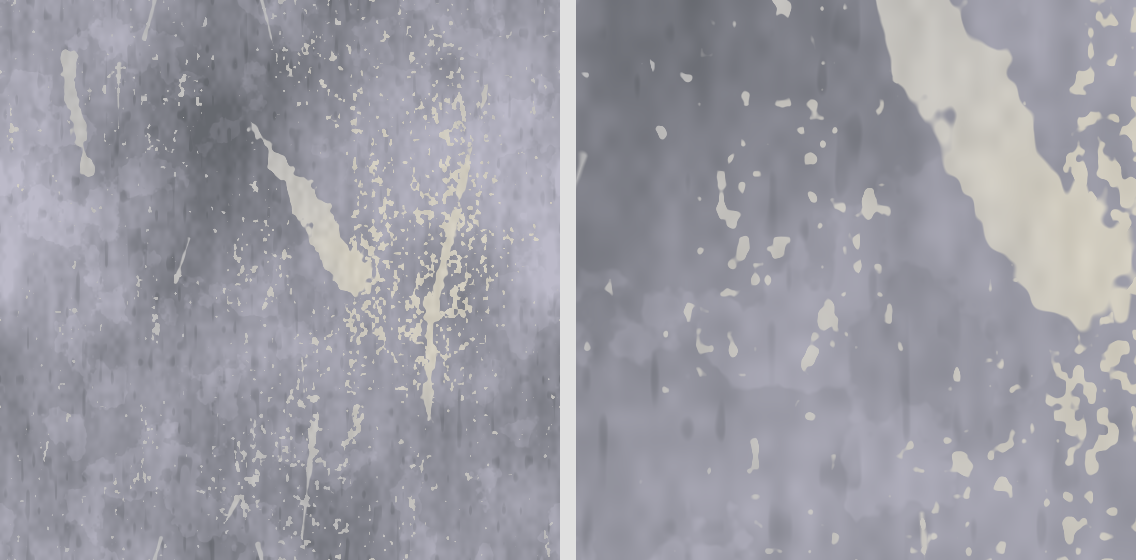
Left: the whole. Right: its middle third, enlarged.
Give the GLSL for this texture, as a Shadertoy shader.

```glsl
// Worn blue-grey painted metal with chipped cream primer showing through.
// Wrapped value noise sets the mottling and the chips; broad periodic blobs
// steer their density, and tapered segments cut the gouges and scratches.
#define PAINT_DARK vec3(0.40, 0.41, 0.435)
#define PAINT_LIGHT vec3(0.70, 0.695, 0.75)
#define PRIMER_DULL vec3(0.725, 0.725, 0.735)
#define PRIMER_WARM vec3(0.83, 0.81, 0.755)
#define CHIP_RARE 0.835
#define CHIP_GAIN 0.33
#define CHIP_EDGE 0.025
#define MOTTLE 1.05
#define SCRATCHES 34

// Integer hash of a lattice cell, repeating after the given period
float hash(vec2 cell, vec2 period, float seed) {
    uvec2 q = uvec2(mod(cell, period));
    uint n = q.x * 73857u + q.y * 19349u + uint(seed) * 83493u;
    n = (n ^ (n >> 15)) * 2246822519u;
    n = (n ^ (n >> 13)) * 3266489917u;
    n ^= n >> 16;
    return float(n & 65535u) / 65535.0;
}

// Value noise with a whole number of cells across the tile
float noise(vec2 uv, vec2 period, float seed) {
    vec2 p = uv * period, i = floor(p), f = p - i;
    f = f * f * (3.0 - 2.0 * f);
    vec2 e = vec2(1.0, 0.0);
    float low = mix(hash(i, period, seed), hash(i + e.xy, period, seed), f.x);
    float high = mix(hash(i + e.yx, period, seed), hash(i + e.xx, period, seed), f.x);
    return mix(low, high, f.y);
}

float fbm(vec2 uv, vec2 period, float seed) {
    float sum = 0.0, amp = 0.5;
    for (int i = 0; i < 5; i++) {
        sum += amp * noise(uv, period, seed + float(i));
        period *= 2.0;
        amp *= 0.55;
    }
    return sum / 1.055;
}

// Shortest offset on the repeating tile
vec2 wrap(vec2 d) { return fract(d + 0.5) - 0.5; }

float blob(vec2 uv, vec2 centre, vec2 radius) {
    vec2 d = wrap(uv - centre) / radius;
    return exp(-dot(d, d));
}

// Signed depth inside a segment that tapers from width wa to wb
float gouge(vec2 uv, vec2 a, vec2 b, float wa, float wb) {
    vec2 h = 0.5 * (b - a), d = wrap(uv - 0.5 * (a + b));
    float t = clamp(dot(d, h) / dot(h, h), -1.0, 1.0);
    return mix(wa, wb, 0.5 + 0.5 * t) - length(d - h * t);
}

void mainImage(out vec4 fragColor, in vec2 fragCoord) {
    vec2 uv = fragCoord / iResolution.xy;

    // Broad regions: dark vertical band, worn right side, pale left edge
    float band = blob(uv, vec2(0.38, 0.84), vec2(0.14, 0.26));
    float lowBand = blob(uv, vec2(0.36, 0.32), vec2(0.09, 0.32));
    float worn = blob(uv, vec2(0.75, 0.56), vec2(0.13, 0.25));
    float wornTop = blob(uv, vec2(0.80, 0.84), vec2(0.13, 0.14));
    float wornLow = blob(uv, vec2(0.54, 0.22), vec2(0.12, 0.26));
    float rightSide = blob(uv, vec2(0.74, 0.58), vec2(0.22, 0.33));
    float leftEdge = blob(uv, vec2(0.02, 0.63), vec2(0.11, 0.16));

    // Paint tone: clouds, vertical streaks, soft spots and fine grain
    float streak = noise(uv, vec2(64.0, 9.0), 21.0);
    float grain = noise(uv, vec2(110.0, 72.0), 22.0);
    float spots = fbm(uv, vec2(15.0, 13.0), 23.0);
    float tone = 0.59 + MOTTLE * (fbm(uv, vec2(5.0, 4.0), 11.0) - 0.5);
    tone += 0.20 * (streak - 0.5) + 0.16 * (grain - 0.5);
    tone += 0.16 * smoothstep(0.57, 0.62, spots) * (1.0 - rightSide);
    tone += 0.20 * rightSide + 0.20 * leftEdge - 0.30 * band - 0.20 * lowBand;
    float pits = noise(uv, vec2(100.0, 34.0), 24.0);
    tone -= 0.20 * smoothstep(0.78, 0.95, pits) * (1.0 - 0.6 * rightSide);
    vec3 color = mix(PAINT_DARK, PAINT_LIGHT, clamp(tone, 0.0, 1.12));

    // Chip density follows the worn regions and vertical rubbing
    float rub = noise(uv, vec2(46.0, 5.0), 31.0);
    float patches = fbm(uv, vec2(9.0, 8.0), 32.0);
    float wear = 0.72 * worn + 0.32 * wornTop + 0.40 * wornLow;
    wear += 0.30 * blob(uv, vec2(0.53, 0.98), vec2(0.07, 0.20));
    float density = 0.08 + wear + (0.25 + 0.8 * wear) * (rub - 0.5);
    density += 0.8 * (patches - 0.5);

    // Ragged gouges, the widest running diagonally
    float ragged = 0.022 * (noise(uv, vec2(34.0, 30.0), 41.0) - 0.5);
    ragged += 0.014 * (noise(uv, vec2(120.0, 90.0), 42.0) - 0.5);
    float depth = gouge(uv, vec2(0.43, 0.81), vec2(0.63, 0.51), 0.003, 0.036) + ragged;
    depth = max(depth, gouge(uv, vec2(0.12, 0.895), vec2(0.155, 0.70), 0.013, 0.008) + 0.8 * ragged);
    depth = max(depth, gouge(uv, vec2(0.87, 0.85), vec2(0.775, 0.46), 0.001, 0.006) + 0.5 * ragged);
    depth = max(depth, gouge(uv, vec2(0.77, 0.46), vec2(0.765, 0.25), 0.012, 0.003) + ragged);

    // Scattered near-vertical scratches: some clean, most broken into chips
    for (int i = 0; i < SCRATCHES; i++) {
        vec2 id = vec2(float(i), 0.0), span = vec2(256.0);
        vec2 start = vec2(hash(id, span, 51.0), hash(id, span, 52.0));
        float size = hash(id, span, 53.0), lean = hash(id, span, 54.0) - 0.5;
        vec2 end = start + vec2(0.06 * lean, -0.04 - 0.16 * size);
        float cut = gouge(uv, start, end, 0.0035, 0.001) + 0.25 * ragged;
        density += 0.55 * smoothstep(-0.003, 0.002, cut);
        if (i % 5 == 0) depth = max(depth, cut);
    }

    // Threshold fine noise into hard-edged chips
    float chipNoise = 0.50 * noise(uv, vec2(150.0, 124.0), 61.0)
                    + 0.30 * noise(uv, vec2(68.0, 48.0), 62.0)
                    + 0.20 * noise(uv, vec2(250.0, 210.0), 63.0);
    float limit = CHIP_RARE - CHIP_GAIN * clamp(density, 0.0, 1.05);
    float chips = smoothstep(-CHIP_EDGE, CHIP_EDGE, chipNoise - limit);
    float bare = max(chips, smoothstep(-0.0015, 0.0015, depth));

    // Primer is warmer where the wear is deep
    float warm = 0.15 + 1.1 * rightSide + 0.5 * leftEdge + 0.7 * (patches - 0.5);
    vec3 primer = mix(PRIMER_DULL, PRIMER_WARM, clamp(warm, 0.0, 1.0));
    primer += 0.05 * (grain - 0.5) + 0.03 * (streak - 0.5);
    fragColor = vec4(mix(color, primer, 0.95 * bare), 1.0);
}
```
